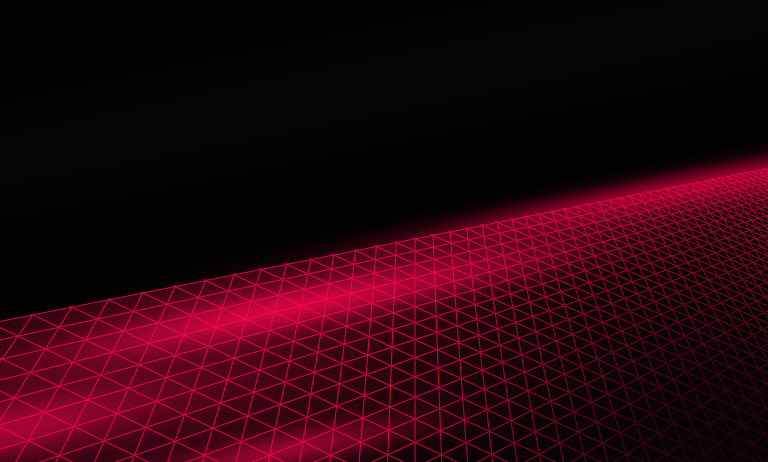
Write a WebGL 1 fragment shader that draws this background.

```glsl
precision highp float;
// A tilted neon floor of triangles recedes to the right under a black sky.
// Three line families come from one planar perspective (ratios of linear
// forms); soft slanted gaussians light the floor, its rim and a faint haze.

uniform vec2 u_resolution;

// Layout: x spans 0..1, y spans 0..HEIGHT, origin at the lower left
const float HEIGHT = 0.599;
const float SLOPE = 0.198;        // slant of the rim and of the lights
const float RIM = 0.1823;         // rim height at x = 0

// Linear forms a*x + b*y + c of the perspective plane
const vec3 HORIZON = vec3(-0.399, -1.0, 1.1206);
const vec3 COLUMNS = 25.67 * vec3(1.0, 0.0, -0.5404);
const vec3 ROWS = 40.0 * vec3(SLOPE, -1.0, RIM);
const float HALF_LINE = 0.00065;

const vec3 NIGHT = vec3(0.003, 0.002, 0.004);
const vec3 HAZE = vec3(0.027, 0.022, 0.027);
const vec3 FLOOR = vec3(0.035, 0.012, 0.022);
const vec3 GLOW = vec3(0.92, 0.005, 0.275);
const vec3 LINE = vec3(1.0, 0.02, 0.30);

// Gaussian spot; s is (along, height above the slanted axis)
float spot(vec2 s, vec2 center, vec2 radius) {
  vec2 d = (s - center) / radius;
  return exp(-0.5 * dot(d, d));
}

// Coverage of the integer contours of a projected coordinate
float gridLine(vec3 form, vec2 p, float pixel) {
  vec3 h = vec3(p, 1.0);
  float depth = dot(HORIZON, h);
  float q = dot(form, h) / depth;
  vec2 slope = (form.xy - q * HORIZON.xy) / depth;
  float dist = abs(fract(q + 0.5) - 0.5) / length(slope);
  return clamp(0.5 + (HALF_LINE - dist) / pixel, 0.0, 1.0);
}

// Light lying on the floor: a broad wash and slanted streaks
float floorLight(vec2 s) {
  float light = 0.30 * spot(s, vec2(0.18, 0.08), vec2(0.30, 0.10));
  light += 0.62 * spot(s, vec2(0.37, 0.126), vec2(0.17, 0.021));
  light += 0.24 * spot(s, vec2(0.65, 0.129), vec2(0.12, 0.022));
  light += 0.45 * spot(s, vec2(-0.02, 0.039), vec2(0.14, 0.025));
  light += 0.50 * spot(s, vec2(0.37, -0.059), vec2(0.11, 0.017));
  return light;
}

void main() {
  vec2 p = gl_FragCoord.xy / u_resolution * vec2(1.0, HEIGHT);
  float pixel = 1.0 / u_resolution.x;
  vec2 s = vec2(p.x, p.y - SLOPE * p.x);
  float below = RIM - s.y;
  float onFloor = smoothstep(-pixel, pixel, below);

  // Sky with a faint slanted haze
  vec3 color = mix(NIGHT, HAZE, spot(s, vec2(0.5, 0.39), vec2(1.2, 0.045)));

  // Floor light, then the rim glow that spills into the sky
  color = mix(color, FLOOR + GLOW * floorLight(s), onFloor);
  float rimWidth = mix(0.013, 0.022, onFloor);
  float rim = spot(s, vec2(0.88, RIM), vec2(0.26, rimWidth));
  color = mix(color, GLOW, 0.62 * rim);

  // Triangular grid, dimmed toward the lower right corner
  float lines = gridLine(COLUMNS, p, pixel);
  lines = max(lines, gridLine(ROWS, p, pixel));
  lines = max(lines, gridLine(COLUMNS - ROWS, p, pixel));
  float fade = smoothstep(0.0, 0.48, distance(p, vec2(0.95, 0.0)));
  float inside = smoothstep(-2.0 * pixel, -pixel, below);
  color = mix(color, LINE, lines * inside * mix(0.10, 0.82, fade));

  gl_FragColor = vec4(clamp(color, 0.0, 1.0), 1.0);
}
```
